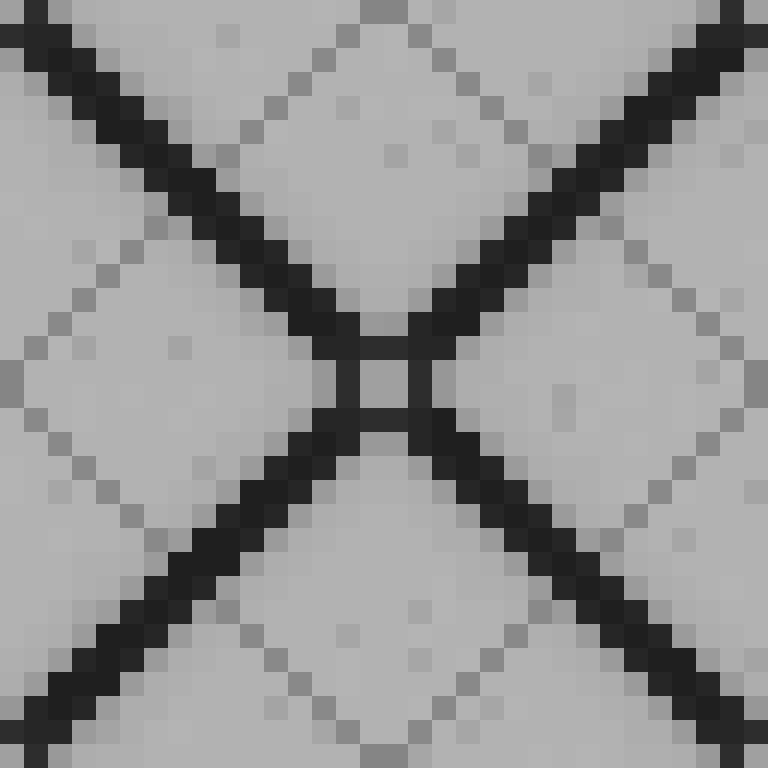
Write a WebGL 1 fragment shader that draws this pattern.

```glsl
precision mediump float;
// Grey blocky panels split by thick dark diagonals and fine grey diagonals, with scattered specks.
#define CELLS 32.0
#define PANEL 0.697
#define SPECK 0.65
#define SPECK_DENSITY 0.055
#define SHADE 0.61
#define FINE_LINE 0.54
#define BAR_CORE 0.12
#define BAR_EDGE 0.15
#define BAR_RING 0.18
#define GRAIN 0.008

uniform vec2 u_resolution;

float hash(vec2 p) {
  vec3 q = fract(vec3(p.xyx) * vec3(0.1031, 0.1030, 0.0973));
  q += dot(q, q.yzx + 33.33);
  return fract((q.x + q.y) * q.z);
}

// Distance in cells to the nearest wrapped copy of a diagonal
float wrapDistance(float offset) {
  return abs(mod(offset + 0.5 * CELLS, CELLS) - 0.5 * CELLS);
}

float cellTone(vec2 cell) {
  float rising = wrapDistance(cell.x - cell.y);
  float falling = wrapDistance(cell.x + cell.y + 1.0);
  float nearBar = min(rising, falling);
  float farBar = max(rising, falling);
  float grain = hash(cell + 7.0) - 0.5;

  // Panel, softly darker beside the bars, with specks
  float tone = PANEL - 0.025 * (1.0 - smoothstep(2.0, 5.5, nearBar));
  tone += GRAIN * grain;
  if (hash(cell + 61.0) < SPECK_DENSITY) tone = SPECK + GRAIN * grain;

  // Fine lines halfway between the bars, deeper where they cross
  if (farBar > 15.5) tone = FINE_LINE - 0.02 * step(14.5, nearBar);

  // Shaded border, bars, and the open square at each crossing
  if (nearBar < 2.5) tone = SHADE + GRAIN * grain - 0.015 * step(farBar, 3.5);
  if (nearBar < 1.5) {
    tone = nearBar < 0.5 ? BAR_CORE : mix(BAR_EDGE, BAR_CORE, step(0.35, grain));
    if (farBar < 3.5) tone = BAR_EDGE;
    if (farBar < 2.5) tone = BAR_RING;
    if (farBar < 1.5) tone = SHADE + 0.015;
  }
  return tone;
}

void main() {
  // Average four samples per pixel to smooth the cell edges
  float tone = 0.0;
  for (int i = 0; i < 4; i++) {
    float k = float(i);
    vec2 jitter = vec2(mod(k, 2.0), floor(k / 2.0)) * 0.5 - 0.25;
    vec2 uv = (gl_FragCoord.xy + jitter) / u_resolution;
    tone += 0.25 * cellTone(mod(floor(uv * CELLS), CELLS));
  }
  gl_FragColor = vec4(vec3(tone), 1.0);
}
```
